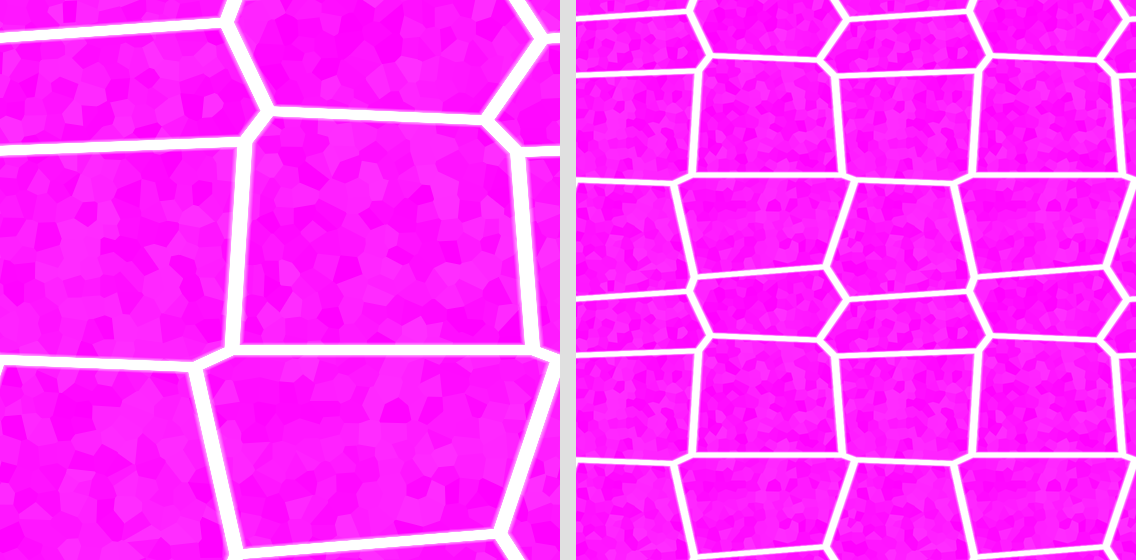
Left, the tile; right, the same tile 2 across and 2 down.
Reproduce this texture procedurally as a WebGL 2 fragment shader.

```glsl
#version 300 es
precision highp float;
// Large rounded-off polygons in magenta, parted by white glowing seams, over
// a fine mosaic of tints. Both layers are wrapping cellular noise: the large
// seeds are displaced by periodic sines, the small ones by an integer hash.

uniform vec2 u_resolution;
out vec4 fragColor;

const float TAU = 6.2831853;
const vec2 PLATES = vec2(2.0, 3.0);
const vec2 GRAINS = vec2(28.0);
const float TINT_RANGE = 0.18;

// Three hashed values in 0..1 for a whole-numbered cell.
vec3 hash3(vec2 cell) {
    uvec3 v = uvec3(uvec2(cell), 17u) * 1664525u + 1013904223u;
    v.x += v.y * v.z; v.y += v.z * v.x; v.z += v.x * v.y;
    v ^= v >> 16u;
    v.x += v.y * v.z; v.y += v.z * v.x; v.z += v.x * v.y;
    return vec3(v >> 8u) / 16777216.0;
}

// Seed of a large plate: sines over the rows, shifted from column to column.
vec2 plateSeed(vec2 cell) {
    float column = mod(cell.x, PLATES.x);
    vec2 centre = mix(vec2(0.27, 0.53), vec2(0.43, 0.70), column);
    vec2 swing = mix(vec2(0.06, 0.45), vec2(0.04, 0.35), column);
    vec2 phase = mix(vec2(3.43, 3.79), vec2(2.09, 3.22), column);
    float row = mod(cell.y, PLATES.y);
    return cell + centre + swing * cos(TAU * row / PLATES.y + phase);
}

// Distance from p to the nearest border between plates, in plate units.
float seamDistance(vec2 p) {
    vec2 home = floor(p);
    vec2 nearest = vec2(0.0);
    float best = 1e3;
    for (int y = -2; y <= 2; y++)
    for (int x = -2; x <= 2; x++) {
        vec2 offset = plateSeed(home + vec2(x, y)) - p;
        float d = dot(offset, offset);
        if (d < best) { best = d; nearest = offset; }
    }
    float border = 1e3;
    for (int y = -2; y <= 2; y++)
    for (int x = -2; x <= 2; x++) {
        vec2 offset = plateSeed(home + vec2(x, y)) - p;
        vec2 apart = offset - nearest;
        if (dot(apart, apart) > 1e-4)
            border = min(border, dot(0.5 * (offset + nearest), normalize(apart)));
    }
    return border;
}

// Flat value per grain, blended over one pixel at the grain borders.
float grainTint(vec2 p, float pixel) {
    vec2 home = floor(p);
    vec3 first = vec3(0.0), second = vec3(0.0);   // offset and value
    float d1 = 1e3, d2 = 1e3;
    for (int y = -2; y <= 2; y++)
    for (int x = -2; x <= 2; x++) {
        vec2 cell = home + vec2(x, y);
        vec3 h = hash3(mod(cell, GRAINS));
        vec2 offset = cell + h.xy - p;
        float d = dot(offset, offset);
        if (d < d1) {
            d2 = d1; second = first;
            d1 = d; first = vec3(offset, h.z);
        } else if (d < d2) {
            d2 = d; second = vec3(offset, h.z);
        }
    }
    float border = (d2 - d1) / (2.0 * max(distance(first.xy, second.xy), 1e-3));
    return mix(second.z, first.z, 0.5 + 0.5 * clamp(2.0 * border / pixel, 0.0, 1.0));
}

// Solid white core with a weaker, linear glow around it.
float seamCover(float d, float pixel) {
    float core = 1.0 - smoothstep(0.025, 0.025 + max(0.005, pixel), d);
    float glow = 0.56 * (1.0 - clamp((d - 0.027) / 0.016, 0.0, 1.0));
    return max(core, glow);
}

void main() {
    vec2 uv = gl_FragCoord.xy / u_resolution;
    float pixel = 1.0 / min(u_resolution.x, u_resolution.y);

    float tint = TINT_RANGE * grainTint(uv * GRAINS, pixel * GRAINS.x);
    float seam = seamCover(seamDistance(uv * PLATES), pixel * PLATES.x);

    vec3 magenta = vec3(1.0, tint, 1.0);
    fragColor = vec4(mix(magenta, vec3(1.0), seam), 1.0);
}
```
